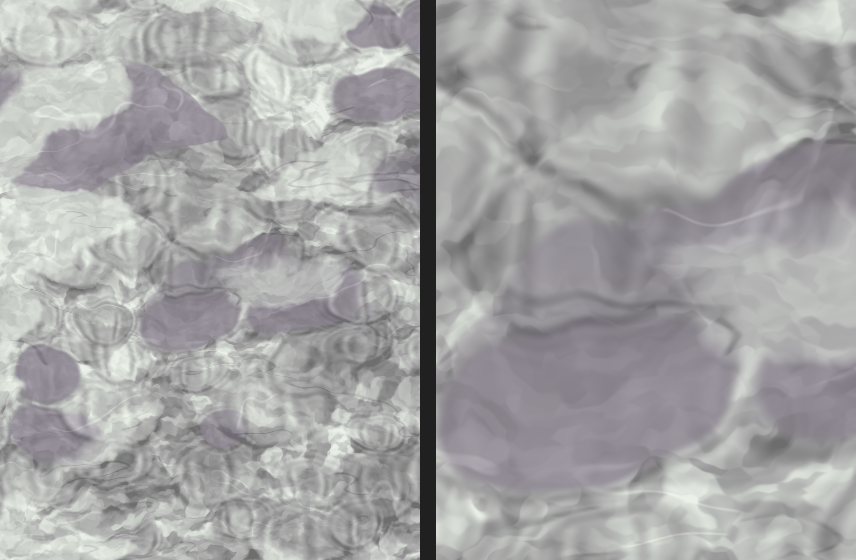
Left, the full canvas; right, a detail of the centre.
This texture is drawn by a WebGL 1 fragment shader. Its source:

```glsl
precision highp float;
// Pale rounded river stones seen through clear, rippling water.
uniform vec2 u_resolution;

vec2 hash2(vec2 c) {
  vec3 h = fract(c.xyx * vec3(0.1031, 0.1030, 0.0973));
  h += dot(h, h.yzx + 33.33);
  return fract((h.xx + h.yz) * h.zy);
}

// Cellular patches of random tone; a higher crispness sharpens their borders.
float flakes(vec2 p, float crispness) {
  vec2 base = floor(p);
  float sum = 0.0, total = 0.0;
  for (int j = -1; j <= 1; j++) {
    for (int i = -1; i <= 1; i++) {
      vec2 cell = base + vec2(float(i), float(j));
      vec2 d = cell + hash2(cell + 19.0) - p;
      float weight = exp(-crispness * dot(d, d));
      sum += weight * hash2(cell + 71.0).x;
      total += weight;
    }
  }
  return sum / total;
}

// Layered, rotated sines for the bending of the water surface.
vec2 swell(vec2 p) {
  vec2 s = vec2(0.0);
  float amp = 1.0;
  for (int i = 0; i < 5; i++) {
    p = mat2(0.8, 0.6, -0.6, 0.8) * p * 1.7 + 1.3;
    s += amp * sin(p.yx + 1.4 * s.yx);
    amp *= 0.6;
  }
  return s;
}

void main() {
  vec2 p = gl_FragCoord.xy / u_resolution.y;
  vec2 wave = swell(p * 7.0);
  vec2 bent = p + 0.011 * wave;
  vec2 fine = bent + 0.005 * swell(p * 34.0);

  // Layers of mottled bed, coarse to fine, crisper near the bottom
  float broad = flakes(bent * vec2(4.0, 6.5), 8.0) - 0.5;
  float mid = flakes(fine * vec2(13.0, 21.0), 18.0) - 0.5;
  float small = flakes(fine * vec2(32.0, 48.0), 18.0) - 0.5;
  float grit = flakes(fine * vec2(72.0, 105.0), 14.0) - 0.5;
  float detail = mix(1.2, 0.75, p.y);
  float speckle = detail * (0.22 * small + 0.13 * grit);
  float tone = 0.665 + 0.04 * p.y + 0.22 * broad + 0.2 * mid + speckle;

  // Stones: scattered domes with curved bands, ripple rings and a dark lower rim
  float mauve = 0.0;
  vec2 grid = bent / vec2(0.15, 0.1);
  for (int j = -1; j <= 1; j++) {
    for (int i = -1; i <= 1; i++) {
      vec2 cell = floor(grid) + vec2(float(i), float(j));
      vec2 seed = hash2(cell + 5.0);
      vec2 q = grid - cell - 0.2 - 0.6 * hash2(cell + 37.0);
      q.y += 0.6 * (seed.x - 0.5) * q.x;
      q /= mix(0.32, 0.68, seed.y);
      float r = length(q);
      float inside = 1.0 - smoothstep(0.86, 1.0, r);
      float meridian = q.x / sqrt(max(1.3 - q.y * q.y, 0.2));
      float bands = sin(meridian * 13.0 + seed.x * 40.0 + 1.8 * sin(meridian * 8.0 + seed.y * 30.0));
      bands *= 1.0 - smoothstep(0.25, 0.85, abs(q.y + 0.1));
      float body = mix(tone, 0.56 + 0.23 * seed.x, 0.45) + 0.065 * bands;
      tone = mix(tone, body, inside);
      float nearRim = exp(-8.0 * (r - 1.0) * (r - 1.0));
      tone += 0.028 * nearRim * sin(r * 27.0 + 2.0 * wave.x);
      float rim = exp(-90.0 * (r - 1.0) * (r - 1.0));
      tone -= 0.1 * rim * smoothstep(0.3, -0.7, q.y);
      float smoothDark = inside * step(0.86, fract(seed.x * 7.0 + seed.y * 3.0));
      tone = mix(tone, 0.53 + 0.25 * speckle, 0.8 * smoothDark);
      mauve = max(mauve, smoothDark);
    }
  }

  // Still mauve pools in the upper half
  float pool = smoothstep(0.7, 0.78, flakes(bent * vec2(3.6, 7.0) + 7.0, 14.0));
  pool *= smoothstep(0.35, 0.6, p.y);
  tone = mix(tone, 0.54 + 0.06 * broad + 0.2 * speckle, 0.75 * pool);
  mauve = max(mauve, pool);

  // Pale sky glare
  float glare = smoothstep(0.66, 0.86, flakes(fine * vec2(4.5, 9.0) + 3.0, 11.0));
  tone = mix(tone, 0.88 + 0.5 * speckle, 0.72 * glare);

  // Thin dark and light threads of refracted light
  vec2 thread = abs(swell(bent * vec2(7.0, 17.0) + 4.0));
  vec2 line = 1.0 - smoothstep(0.0, 0.13, thread);
  tone += 0.07 * line.y * smoothstep(-0.1, 0.3, mid) - 0.09 * line.x * smoothstep(0.1, -0.3, mid);

  // Neutral greys, mauve in the shade and faintly green in the light
  tone = clamp(tone, 0.43, 0.925);
  vec3 color = vec3(tone) + vec3(-0.004, 0.022, -0.012) * smoothstep(0.6, 0.92, tone);
  color += vec3(0.008, -0.014, 0.022) * mauve * (1.0 - glare);
  gl_FragColor = vec4(color, 1.0);
}
```
